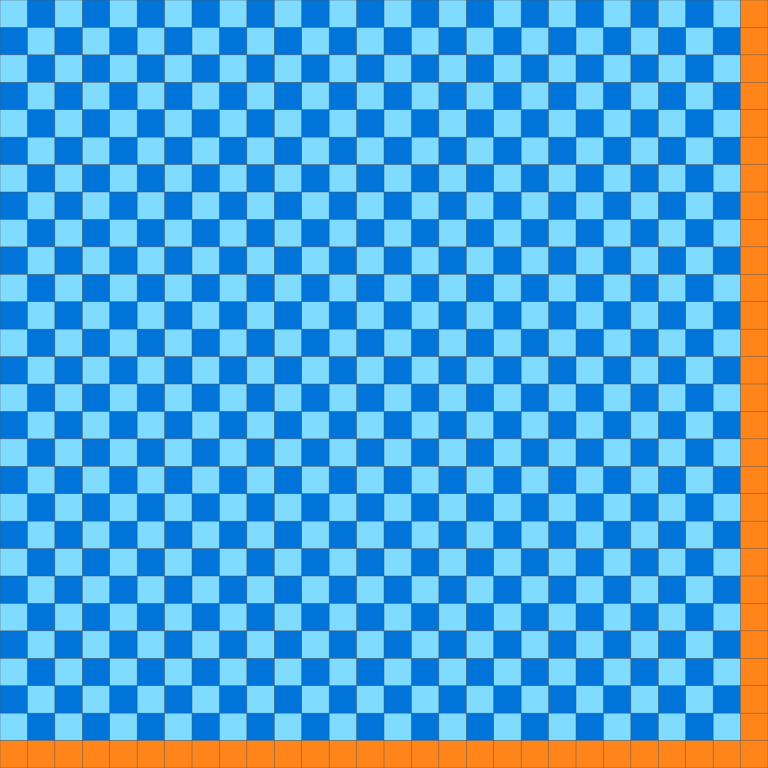
This pattern is drawn by a WebGL 2 fragment shader. Its source:

```glsl
#version 300 es
precision highp float;
// A checkerboard of 28 by 28 cells in two blues, with an orange strip along
// the right and bottom sides and hairline grey rules between all cells.
// Edges and rules use exact pixel coverage, worked out along each axis.

uniform vec2 u_resolution;
out vec4 fragColor;

void main() {
    // Cell coordinates, counted from the upper left corner
    vec2 uv = gl_FragCoord.xy / u_resolution;
    vec2 cell = vec2(uv.x, 1.0 - uv.y) * 28.0;
    vec2 pixel = 28.0 / u_resolution;
    vec2 edgeDist = abs(cell - round(cell));

    // Checker: the product of two box-filtered square waves
    vec2 wave = 1.0 - 2.0 * mod(floor(cell), 2.0);
    wave *= clamp(2.0 * edgeDist / pixel, 0.0, 1.0);
    float lightShare = 0.5 + 0.5 * wave.x * wave.y;
    vec3 color = mix(vec3(0.0, 0.455, 0.851), vec3(0.498, 0.859, 1.0), lightShare);

    // Orange strip beyond the 27th column and row
    vec2 inside = clamp((27.0 - cell) / pixel + 0.5, 0.0, 1.0);
    color = mix(vec3(1.0, 0.522, 0.106), color, inside.x * inside.y);

    // Grey rules: overlap of each pixel with the nearest rule
    float halfWidth = 0.0088;
    vec2 overlap = min(edgeDist + 0.5 * pixel, halfWidth)
                 - max(edgeDist - 0.5 * pixel, -halfWidth);
    vec2 rule = clamp(overlap / pixel, 0.0, 1.0);
    color = mix(color, vec3(0.33), 1.0 - (1.0 - rule.x) * (1.0 - rule.y));

    fragColor = vec4(color, 1.0);
}
```
